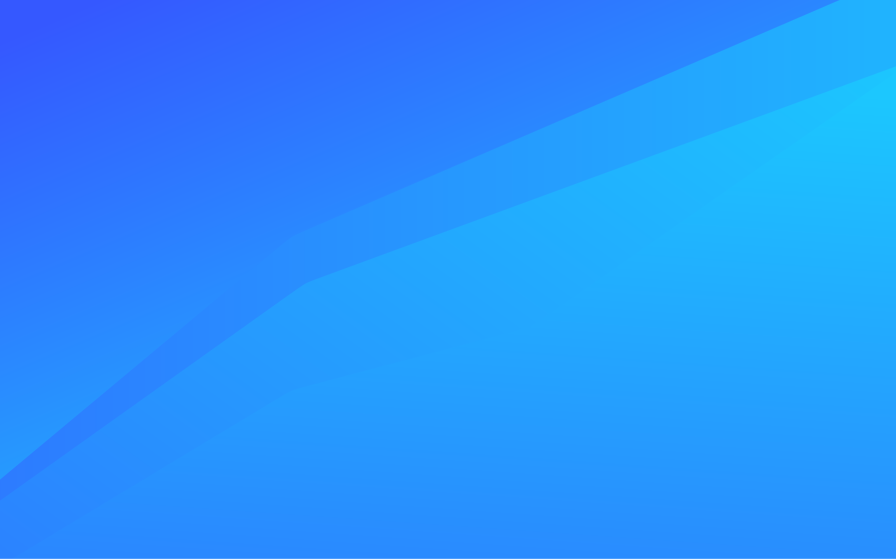
A Shadertoy shader for this background:

```glsl
// Layered blue slopes: a diagonal sky gradient behind three overlapping sheets.
// Each sheet lies below a bent line and has its own linear gradient along a
// single ramp from indigo blue to cyan; a thin pale rim closes the bottom.

#define DEEP_BLUE   vec3(0.209, 0.340, 1.000)
#define BRIGHT_CYAN vec3(0.108, 0.780, 0.996)
#define RIM_COLOR   vec3(0.950, 0.975, 1.000)
#define DEEP_LEVEL   0.34
#define BRIGHT_LEVEL 0.78
#define BEND_RADIUS  0.004
#define EDGE_PIXELS  0.8
#define RIM_HEIGHT   0.002

// Zero before the bend, rising at unit slope after it, rounded in between.
float softRamp(float d) {
    return 0.5 * (d + sqrt(d * d + BEND_RADIUS * BEND_RADIUS));
}

// Height of a line that changes slope at one place.
float bentLine(float x, float start, float slope, float bendX, float nextSlope) {
    return start + slope * x + (nextSlope - slope) * softRamp(x - bendX);
}

// Smooth coverage of the area below a given height.
float below(float y, float height) {
    float softness = EDGE_PIXELS / iResolution.y;
    return smoothstep(-softness, softness, height - y);
}

// Linear gradient: a base level plus a rise along each axis.
float slopeLevel(vec2 uv, float base, vec2 rise) {
    return base + dot(uv, rise);
}

// Maps a brightness level to the shared colour ramp.
vec3 blueRamp(float level) {
    float t = (level - DEEP_LEVEL) / (BRIGHT_LEVEL - DEEP_LEVEL);
    return mix(DEEP_BLUE, BRIGHT_CYAN, clamp(t, 0.0, 1.0));
}

void mainImage(out vec4 fragColor, in vec2 fragCoord) {
    vec2 uv = fragCoord / iResolution.xy;

    // Sheet outlines, from back to front
    float bandTop = bentLine(uv.x, 0.1435, 1.335, 0.3255, 0.690);
    float middleTop = bentLine(uv.x, 0.106, 1.140, 0.341, 0.587);
    float frontTop = bentLine(uv.x, -0.011, 0.966, 0.3255, 0.422)
                   + 0.693 * softRamp(uv.x - 0.592);

    // Gradient of the sky and of each sheet
    float sky = max(slopeLevel(uv, 0.65, vec2(0.225, -0.33)), 0.345);
    float band = slopeLevel(uv, 0.484, vec2(0.22, 0.0));
    float middle = slopeLevel(uv, 0.512, vec2(0.15, 0.13));
    float front = slopeLevel(uv, 0.527, vec2(0.03, 0.27));

    // Stack the sheets, then the rim
    vec3 color = blueRamp(sky);
    color = mix(color, blueRamp(band), below(uv.y, bandTop));
    color = mix(color, blueRamp(middle), below(uv.y, middleTop));
    color = mix(color, blueRamp(front), below(uv.y, frontTop));
    color = mix(color, RIM_COLOR, below(uv.y, RIM_HEIGHT));

    fragColor = vec4(color, 1.0);
}
```
